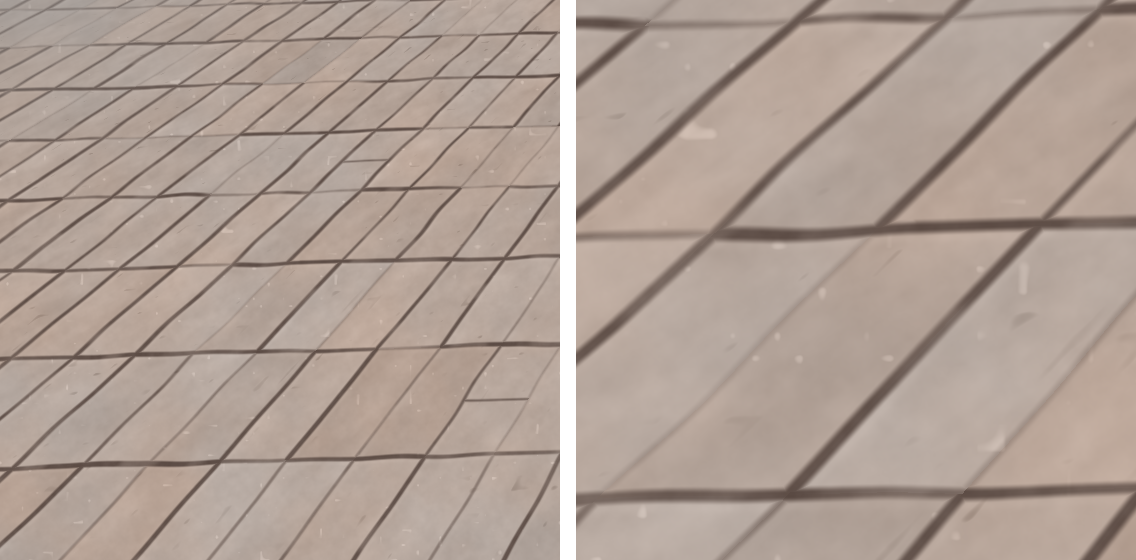
Left: the whole. Right: its middle third, enlarged.
Write a Shadertoy shader that draws this texture.

```glsl
// Worn brick pavement in slanted perspective, with uneven dark joints and a pale far corner.

// Ground plane: rows and columns converge on a horizon above the canvas
const float HORIZON = 1.9206;
const float TILT = 0.027;
const float ROW_SCALE = 13.836;
const float ROW_START = 7.94;
const float VANISH_X = 1.9596;
const float COLUMN_WIDTH = 0.0705;
const float COLUMN_SHIFT = 0.77;

// Joints, in canvas units at unit depth
const float SIDE_JOINT = 0.0019;
const float ROW_JOINT = 0.0022;
const float SOFTNESS = 0.0024;
const float WOBBLE = 0.0016;

// Colours
const vec3 WARM_BRICK = vec3(0.728, 0.645, 0.592);
const vec3 GREY_BRICK = vec3(0.695, 0.646, 0.615);
const vec3 JOINT = vec3(0.345, 0.282, 0.255);
const vec3 HAZE = vec3(0.610, 0.605, 0.600);
const float BRICK_VARIATION = 0.035;
const float MOTTLE = 0.085;
const float GRAIN = 0.035;

float hash(vec2 p) {
    vec3 q = fract(vec3(p.xyx) * 0.1031);
    q += dot(q, q.yzx + 33.33);
    return fract((q.x + q.y) * q.z);
}

float noise(vec2 p) {
    vec2 cell = floor(p), f = fract(p);
    f = f * f * (3.0 - 2.0 * f);
    return mix(mix(hash(cell), hash(cell + vec2(1, 0)), f.x),
               mix(hash(cell + vec2(0, 1)), hash(cell + vec2(1, 1)), f.x), f.y);
}

float fbm(vec2 p) {
    float sum = 0.0, weight = 0.5;
    for (int i = 0; i < 4; i++) {
        sum += weight * noise(p);
        p = mat2(1.6, 1.2, -1.2, 1.6) * p + 7.3;
        weight *= 0.5;
    }
    return sum / 0.9375;
}

// Soft line coverage at distance d from its centre
float line(float d, float halfWidth) {
    float soft = max(SOFTNESS, 0.8 / iResolution.y);
    return 1.0 - smoothstep(halfWidth - soft, halfWidth + soft, abs(d));
}

void mainImage(out vec4 fragColor, in vec2 fragCoord) {
    vec2 p = fragCoord / iResolution.xy;

    // Project the canvas onto the ground: x counts columns, y counts rows
    float depth = HORIZON - p.y + TILT * (p.x - 0.5);
    vec2 ground = vec2((p.x - VANISH_X) / (depth * COLUMN_WIDTH) + COLUMN_SHIFT,
                       ROW_SCALE / depth - ROW_START);
    vec2 perUnit = vec2(length(vec2(1.0, (p.x - VANISH_X) / depth)) / (depth * COLUMN_WIDTH),
                        ROW_SCALE / (depth * depth));

    // Signed distance to the nearest joints, slightly wavering
    vec2 waver = vec2(noise(ground * vec2(1.0, 3.0) + 60.0),
                      noise(ground * vec2(1.6, 1.0) + 90.0)) - 0.5;
    vec2 bent = ground + waver * 2.0 * WOBBLE * depth * perUnit;
    vec2 brick = floor(bent);
    vec2 nearest = round(bent);
    vec2 toJoint = (bent - nearest) / perUnit;

    // Brick faces: individual tint, broad mottling, fine grain
    float tint = hash(brick + 41.0);
    float stain = fbm(ground * vec2(2.2, 3.2) + tint * 9.0 + 50.0) - 0.5;
    float grain = fbm(p * 85.0) - 0.5;
    float warmth = clamp(0.2 + 0.6 * tint + 1.3 * (fbm(p * 7.0 + 3.0) - 0.5), 0.0, 1.0);
    vec3 color = mix(GREY_BRICK, WARM_BRICK, warmth);
    color += BRICK_VARIATION * (hash(brick + 113.0) - 0.5) + MOTTLE * stain + GRAIN * grain;

    // Rare dark pits and pale specks
    float speck = noise(ground * vec2(7.0, 11.0) + 200.0);
    color -= 0.11 * smoothstep(0.90, 1.0, speck) * noise(p * 12.0 + 20.0);
    color += 0.08 * smoothstep(0.91, 1.0, noise(p * 75.0 + 31.0));

    // Each joint segment has its own width and filling
    float sideWear = hash(vec2(nearest.x, brick.y) + 71.0);
    float rowWear = mix(hash(vec2(brick.x, nearest.y) + 157.0),
                        noise(vec2(ground.x * 0.45 + 80.0, nearest.y * 5.0 + 60.0)), 0.5);
    float crumble = smoothstep(0.1, 0.55, noise(ground * vec2(3.0, 5.0) + 130.0));
    float sideFill = mix(0.22, 0.95, smoothstep(0.05, 0.45, sideWear)) * mix(0.75, 1.0, crumble);
    float rowFill = mix(0.35, 1.0, smoothstep(0.15, 0.55, rowWear)) * mix(0.75, 1.0, crumble);
    float side = sideFill * line(toJoint.x, SIDE_JOINT * depth * mix(0.65, 1.3, sideWear));
    float row = rowFill * line(toJoint.y, ROW_JOINT * depth * mix(0.5, 1.5, rowWear));

    // A few bricks are cut in half across
    bool isCut = mod(brick.y, 3.0) < 0.5 && brick.y < 5.0 && abs(brick.x + 2.0 * brick.y + 9.0) < 0.5;
    float cut = isCut ? 0.75 * line((fract(bent.y) - 0.47) / perUnit.y, 0.0012 * depth) : 0.0;

    // Worn pale lip beside joints, shading within them
    float lip = exp(-pow((toJoint.y + 0.0045 * depth) / 0.003, 2.0)) * rowFill
              + exp(-pow((toJoint.x - 0.0045 * depth) / 0.003, 2.0)) * sideFill;
    color += 0.018 * lip;
    float gap = max(max(side, row), cut);
    color = mix(color, JOINT + 0.06 * grain, gap * 0.93);

    // Grey veil towards the far left corner
    float veil = smoothstep(0.55, 1.15, p.y - 0.45 * p.x);
    color = mix(color, HAZE, 0.6 * veil);
    fragColor = vec4(clamp(color, 0.0, 1.0), 1.0);
}
```
